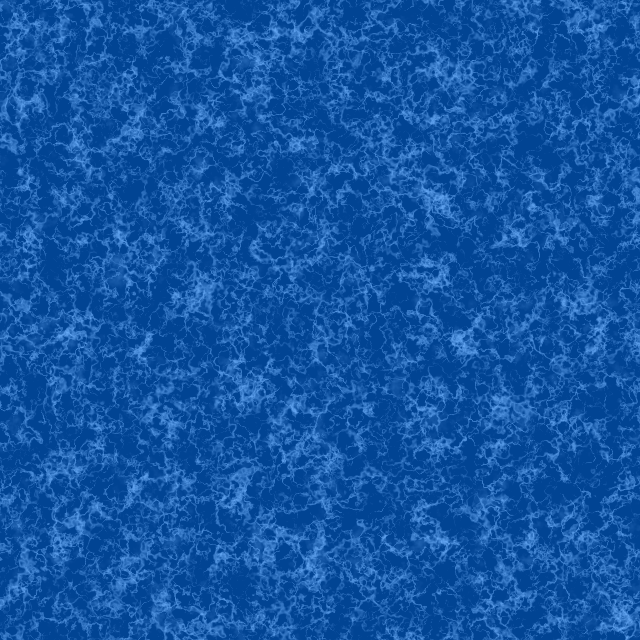
Give the GLSL for this texture, as a WebGL 1 fragment shader.

```glsl
precision highp float;
// Deep blue surface covered with an even web of fine, crinkled, pale blue filaments and haze.

uniform vec2 u_resolution;

// Unit gradient with a random direction for each lattice point.
vec2 latticeGradient(vec2 cell) {
  vec3 q = fract(cell.xyx * vec3(0.1031, 0.1030, 0.0973));
  q += dot(q, q.yzx + 33.33);
  float angle = 6.2832 * fract((q.x + q.y) * q.z);
  return vec2(cos(angle), sin(angle));
}

float gradientNoise(vec2 p) {
  vec2 cell = floor(p);
  vec2 f = p - cell;
  vec2 fade = f * f * f * (f * (f * 6.0 - 15.0) + 10.0);
  vec2 right = vec2(1.0, 0.0);
  vec2 up = vec2(0.0, 1.0);
  float a = dot(latticeGradient(cell), f);
  float b = dot(latticeGradient(cell + right), f - right);
  float c = dot(latticeGradient(cell + up), f - up);
  float d = dot(latticeGradient(cell + 1.0), f - 1.0);
  return mix(mix(a, b, fade.x), mix(c, d, fade.x), fade.y);
}

// Octaves are turned and shifted so that their lattices never line up.
float fbm(vec2 p) {
  float sum = 0.0;
  float amplitude = 1.0;
  for (int octave = 0; octave < 4; octave++) {
    sum += amplitude * gradientNoise(p);
    p = mat2(1.62, 1.22, -1.22, 1.62) * p + vec2(13.7, 41.3);
    amplitude *= 0.55;
  }
  return sum;
}

void main() {
  vec2 uv = gl_FragCoord.xy / min(u_resolution.x, u_resolution.y);
  float clumps = fbm(uv * 9.0 + 5.2);
  float glow = 0.0;

  // Filaments follow the zero contours of three rough noise fields.
  for (int i = 0; i < 3; i++) {
    float layer = float(i);
    vec2 offset = vec2(37.3, 59.1) * (layer + 1.0);
    float local = fbm(uv * (17.0 + 4.0 * layer) + offset.yx);
    float strength = smoothstep(-0.45, 0.45, 0.22 * clumps + 0.8 * local);
    float field = fbm(uv * (19.0 + 8.0 * layer) + offset);
    float width = 0.05 + 0.11 * strength;
    float filament = max(0.0, 1.0 - abs(field) / width);
    glow += 0.35 * strength * pow(filament, 1.2);
  }

  // Grainy haze fills some of the gaps between the filaments.
  float haze = max(0.0, fbm(uv * 32.0 + 83.6));
  glow += 0.22 * haze * smoothstep(-0.4, 0.5, clumps);

  // Crossings brighten gently instead of burning out.
  glow = 0.45 * (1.0 - exp(-max(0.0, glow - 0.014) / 0.45));

  vec3 deepBlue = vec3(0.005, 0.265, 0.575);
  gl_FragColor = vec4(deepBlue + glow * vec3(1.0, 1.0, 0.97), 1.0);
}
```
